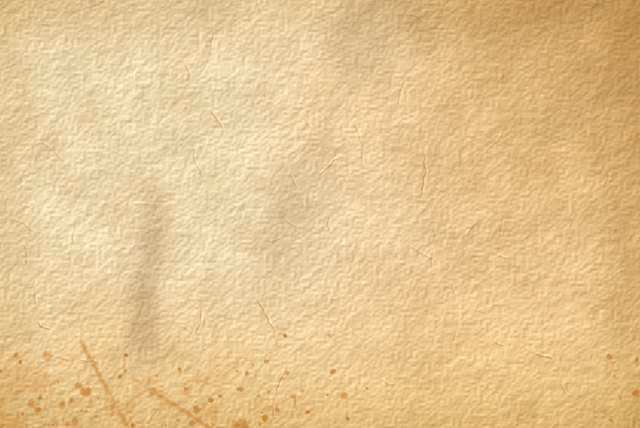
Write a WebGL 1 fragment shader that draws this texture.

```glsl
precision highp float;
uniform vec2 u_resolution;

// Palette
const vec3 CREAM = vec3(0.93, 0.845, 0.685);
const vec3 TAN = vec3(0.91, 0.765, 0.55);
const vec3 GOLD = vec3(0.925, 0.775, 0.51);
const vec3 OCHRE = vec3(0.76, 0.57, 0.31);
const vec3 SMUDGE = vec3(0.77, 0.66, 0.49);
const vec3 RUST = vec3(0.77, 0.46, 0.15);
const vec3 FIBRE_BROWN = vec3(0.70, 0.49, 0.25);

// Strengths and sizes, in canvas heights
const float GRAIN_FREQ = 165.0;
const float GRAIN = 0.17;
const float MOTTLE = 0.10;
const float FOLD = 0.16;
const float FIBRE_WIDTH = 0.0020;

float hash(vec2 p) {
  vec3 q = fract(vec3(p.xyx) * 0.1031);
  q += dot(q, q.yzx + 33.33);
  return fract((q.x + q.y) * q.z);
}

float noise(vec2 p) {
  vec2 i = floor(p), f = fract(p);
  f = f * f * (3.0 - 2.0 * f);
  float low = mix(hash(i), hash(i + vec2(1.0, 0.0)), f.x);
  float high = mix(hash(i + vec2(0.0, 1.0)), hash(i + 1.0), f.x);
  return mix(low, high, f.y);
}

float fbm(vec2 p) {
  float sum = 0.0, amp = 0.5;
  for (int i = 0; i < 5; i++) {
    sum += amp * noise(p);
    p = mat2(1.6, 1.2, -1.2, 1.6) * p + 17.3;
    amp *= 0.5;
  }
  return sum;
}

vec2 rotate(vec2 p, float a) {
  float c = cos(a), s = sin(a);
  return vec2(c * p.x + s * p.y, c * p.y - s * p.x);
}

float segment(vec2 p, vec2 a, vec2 b) {
  vec2 ab = b - a;
  return length(p - a - ab * clamp(dot(p - a, ab) / dot(ab, ab), 0.0, 1.0));
}

float bump(float d, float width) {
  return exp(-d * d / (width * width));
}

// Curved embossed hairs: x is the shadowed side, y the lit side
vec2 fibres(vec2 p, float cell, float density, float seed) {
  vec2 id = floor(p / cell), shade = vec2(0.0);
  for (int j = -1; j <= 1; j++) {
    for (int i = -1; i <= 1; i++) {
      vec2 c = id + vec2(float(i), float(j));
      vec2 k = c + seed;
      vec2 centre = (c + vec2(hash(k + 3.1), hash(k + 7.7))) * cell;
      vec2 q = rotate(p - centre, (hash(k + 11.3) - 0.62) * 3.0);
      float halfLength = cell * mix(0.15, 0.48, hash(k + 19.9));
      float along = q.x / halfLength;
      float bend = (hash(k + 23.5) - 0.5) * 0.5 * halfLength;
      float d = q.y + bend * along * along + 0.006 * (noise(q.xx * 50.0 + k) - 0.5);
      float fade = (1.0 - smoothstep(0.5, 1.0, abs(along))) * step(hash(k + 29.1), density);
      fade *= mix(0.3, 1.0, hash(k + 31.7)) * smoothstep(0.15, 0.5, noise(q * 45.0 + k));
      shade += fade * vec2(bump(d, FIBRE_WIDTH), bump(d - 2.0 * FIBRE_WIDTH, FIBRE_WIDTH));
    }
  }
  return shade;
}

// Scattered round stains with ragged rims
float spots(vec2 p, float cell, float density, float seed) {
  vec2 id = floor(p / cell);
  float cover = 0.0;
  for (int j = -1; j <= 1; j++) {
    for (int i = -1; i <= 1; i++) {
      vec2 c = id + vec2(float(i), float(j));
      vec2 k = c + seed;
      vec2 d = p - (c + vec2(hash(k + 2.3), hash(k + 5.9))) * cell;
      d = rotate(d, hash(k + 8.1) * 3.0) * vec2(1.0, mix(0.7, 1.3, hash(k + 9.4)));
      float h = hash(k + 13.7);
      float radius = cell * mix(0.08, 0.34, h * h);
      float edge = length(d) + radius * 0.7 * (noise(p * 110.0) - 0.5);
      float spot = 1.0 - smoothstep(radius * 0.5, radius * 1.15, edge);
      cover = max(cover, spot * step(hash(k + 17.2), density) * mix(0.45, 1.0, hash(k + 21.0)));
    }
  }
  return cover;
}

void main() {
  vec2 p = gl_FragCoord.xy / u_resolution.y;
  float aspect = u_resolution.x / u_resolution.y;
  vec2 uv = vec2(p.x / aspect, p.y);
  float cloud = fbm(p * 4.0 + 5.0) - 0.5;
  float patches = fbm(p * 18.0 + 40.0) - 0.5;

  // Broad toning: pale left, tan right, golden foot, burnt corner
  vec3 col = mix(CREAM, TAN, smoothstep(0.35, 0.85, uv.x + 0.35 * cloud));
  col = mix(col, GOLD, 0.65 * (1.0 - smoothstep(0.0, 0.45, uv.y + 0.3 * cloud)));
  float corner = 1.0 - smoothstep(0.0, 0.75, length((uv - 1.0) * vec2(1.4, 0.9)) + 0.3 * cloud);
  col = mix(col, OCHRE, 0.6 * corner);
  vec2 rim = min(uv, 1.0 - uv);
  col *= 1.0 - vec3(0.05, 0.07, 0.13) * (bump(rim.x, 0.06) + bump(rim.y, 0.08));

  // Grey smudges and soft mottling
  float smear = bump(segment(p, vec2(0.33, 0.20), vec2(0.36, 0.52)) + 0.04 * cloud, 0.035);
  smear += 0.6 * bump(segment(p, vec2(0.65, 0.45), vec2(0.88, 0.96)) + 0.15 * cloud, 0.06);
  col = mix(col, SMUDGE, clamp(0.55 * smear, 0.0, 0.7));
  col *= 1.0 + MOTTLE * vec3(0.7, 1.0, 1.5) * (cloud + 1.4 * patches);

  // Slanted folds, strongest at upper right
  vec2 f = rotate(p, 0.55) * vec2(2.5, 9.0);
  float fold = fbm(f) - fbm(f + vec2(0.1, 0.35));
  col *= 1.0 + FOLD * fold * mix(0.25, 1.0, smoothstep(0.5, 1.0, uv.x) * smoothstep(0.3, 0.7, uv.y));

  // Rust at both lower corners
  float left = (1.0 - smoothstep(0.08, 0.25, p.y)) * (1.0 - smoothstep(0.3, 0.62, uv.x));
  float right = (1.0 - smoothstep(0.1, 0.28, p.y)) * smoothstep(0.86, 1.0, uv.x);
  float zone = max(left, 0.6 * right);
  float rust = max(spots(p, 0.075, 0.5 * zone, 4.0), spots(p, 0.032, 0.45 * zone, 61.0));
  float streak = bump(segment(p, vec2(0.19, 0.20), vec2(0.30, 0.0)), 0.006);
  streak += bump(segment(p, vec2(0.32, 0.11), vec2(0.49, 0.0)), 0.006);
  rust = max(rust, 0.6 * streak * smoothstep(0.2, 0.6, noise(p * 40.0)));
  rust = max(rust, 0.35 * left * smoothstep(0.0, 0.2, patches + 0.3 * cloud));
  col = mix(col, RUST, clamp(0.85 * rust, 0.0, 1.0));

  // Fibres and one long pale crease
  vec2 hair = fibres(p, 0.17, 0.65, 9.0) + 0.7 * fibres(p + 0.4, 0.09, 0.4, 83.0);
  col = mix(col, FIBRE_BROWN, clamp(0.55 * hair.x, 0.0, 0.7));
  col += 0.08 * hair.y;
  col += 0.06 * bump(segment(p, vec2(0.18, 0.53), vec2(0.41, 0.525)), 0.003);

  // Embossed paper grain
  vec2 g = p * GRAIN_FREQ * vec2(0.85, 1.0);
  float grain = noise(g) - noise(g + vec2(-0.5, 0.7));
  grain += 0.5 * (noise(g * 0.45 + 9.0) - noise(g * 0.45 + vec2(8.6, 9.5)));
  col *= 1.0 + GRAIN * grain * vec3(0.8, 0.95, 1.15);

  gl_FragColor = vec4(clamp(col, 0.0, 1.0), 1.0);
}
```
